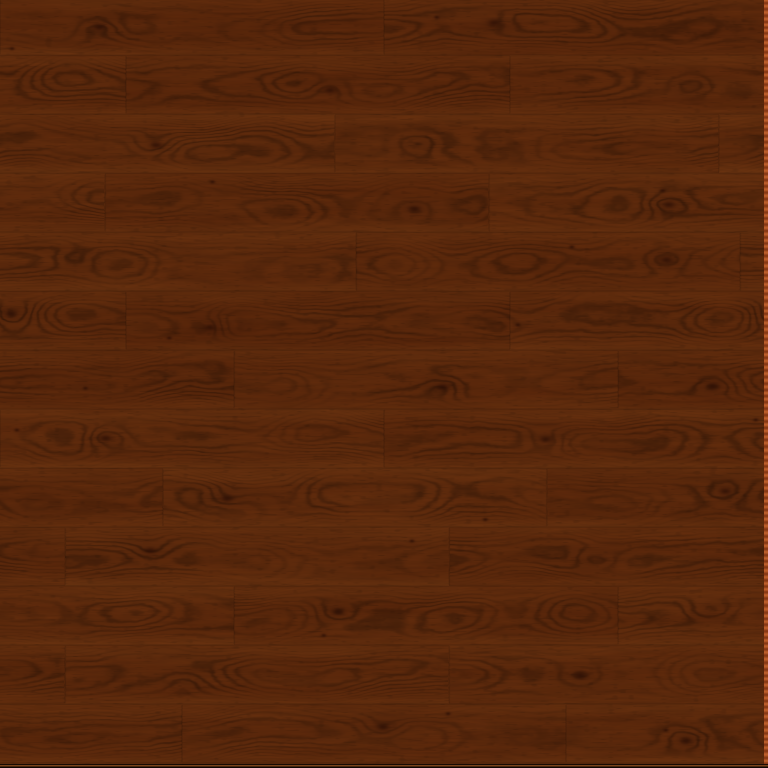
A WebGL 2 fragment shader for this texture:

```glsl
#version 300 es
precision highp float;
uniform vec2 u_resolution;
out vec4 fragColor;

const float ROW_HEIGHT = 0.0768;
const float FLOOR_BASE = 0.0065;
const float PLANK_LENGTH = 0.5;
const vec3 RED_BROWN = vec3(0.322, 0.136, 0.036);
const vec3 WARM_BROWN = vec3(0.378, 0.180, 0.056);
const vec3 KNOT_BROWN = vec3(0.175, 0.060, 0.018);
const vec3 EDGE_ORANGE = vec3(0.74, 0.37, 0.17);
const vec3 EDGE_RUST = vec3(0.53, 0.22, 0.08);

// Joint offset of each row, from the bottom up
const float JOINTS[13] = float[13](0.237, 0.085, 0.305, 0.085, 0.212, 0.0,
    0.305, 0.164, 0.464, 0.137, 0.436, 0.164, 0.0);

float hash(vec2 p) {
    vec3 q = fract(vec3(p.xyx) * 0.1031);
    q += dot(q, q.yzx + 33.33);
    return fract((q.x + q.y) * q.z);
}

float noise(vec2 p) {
    vec2 cell = floor(p), f = fract(p);
    f = f * f * (3.0 - 2.0 * f);
    float low = mix(hash(cell), hash(cell + vec2(1, 0)), f.x);
    float high = mix(hash(cell + vec2(0, 1)), hash(cell + vec2(1, 1)), f.x);
    return mix(low, high, f.y);
}

float fbm(vec2 p) {
    float sum = 0.0, gain = 0.5;
    for (int i = 0; i < 4; i++) {
        sum += gain * noise(p);
        p = p * 2.03 + 17.1;
        gain *= 0.5;
    }
    return sum;
}

// Soft elongated spot with a random place along the plank
float knot(vec2 p, vec2 centre, vec2 size) {
    vec2 d = (p - centre) / size;
    return exp(-dot(d, d));
}

// Growth rings cut lengthwise: long arches and ovals around the heart
float ringHeight(vec2 p, float seed) {
    float heart = 0.3 * (noise(vec2(p.x * 0.7, seed)) - 0.5);
    float across = p.y - heart;
    return 19.0 * across * across
        + 4.5 * noise(vec2(p.x * 0.95 + seed, across * 1.5))
        + 1.1 * fbm(p * vec2(2.2, 5.0) + seed);
}

float ringLines(float height) {
    float wave = 0.5 + 0.5 * cos(6.2832 * height);
    float visible = 1.0 - smoothstep(0.3, 0.85, fwidth(height));
    return mix(0.25, wave * wave, visible);
}

vec3 plankColor(vec2 uv, vec2 p, vec2 id) {
    float seed = 91.0 * hash(id + 3.7);
    float tint = hash(id + 12.3);
    vec2 centre = vec2(0.8 + 4.9 * hash(id + 5.1), 0.3 * hash(id + 8.6) - 0.15);
    float swirl = knot(p, centre, vec2(0.40, 0.20));
    float core = knot(p, centre, vec2(0.10, 0.055)) * step(0.45, hash(id + 21.0));
    vec2 pipCentre = vec2(6.5 * hash(id + 31.0), 0.8 * hash(id + 41.0) - 0.4);
    float pip = knot(p, pipCentre, vec2(0.045, 0.03)) * step(0.4, hash(id + 51.0));

    // Broad tone: reddish heart, paler sapwood towards the long sides
    float streak = fbm(vec2(p.x * 0.55 + seed, p.y * 6.0 + seed));
    float sapwood = smoothstep(0.22, 0.52, abs(p.y + 0.06));
    float lowerBand = smoothstep(-0.25, -0.48, p.y) * hash(id + 61.0);
    float tone = 0.30 + 0.65 * (streak - 0.47) + 0.32 * sapwood
        + 0.35 * lowerBand + 0.28 * (tint - 0.5);
    vec3 color = mix(RED_BROWN, WARM_BROWN, tone);

    // Rings fade out at the sides and come and go along the plank
    float rings = ringLines(ringHeight(p, seed) + 2.4 * swirl);
    float heartwood = 1.0 - smoothstep(0.18, 0.46, abs(p.y));
    float strength = smoothstep(0.25, 0.75, noise(vec2(p.x * 1.1, seed + 7.0)));
    color *= 1.04 - rings * (0.03 + heartwood * (0.06 + 0.13 * strength + 0.10 * swirl));

    // Fine fibres and short pores
    float fibre = fbm(uv * vec2(26.0, 330.0) + seed);
    float pore = noise(uv * vec2(95.0, 470.0) + seed);
    color *= 1.0 + 0.16 * (fibre - 0.47) - 0.09 * smoothstep(0.65, 1.0, pore);
    return mix(color, KNOT_BROWN, clamp(0.65 * core + 0.7 * pip + 0.10 * swirl, 0.0, 0.85));
}

void main() {
    vec2 uv = gl_FragCoord.xy / u_resolution;
    float pixel = 1.0 / u_resolution.y;

    // Thirteen rows of planks, two planks to a row
    float level = (uv.y - FLOOR_BASE) / ROW_HEIGHT;
    float row = floor(level);
    float along = (uv.x - JOINTS[clamp(int(row), 0, 12)]) / PLANK_LENGTH;
    vec2 id = vec2(mod(floor(along), 2.0), row) + 2.0;
    vec2 local = vec2(fract(along), fract(level));
    vec2 p = vec2(local.x * PLANK_LENGTH / ROW_HEIGHT, local.y - 0.5);
    vec3 color = plankColor(uv, p, id);

    // Barely visible joints
    vec2 gap = min(local, 1.0 - local) * vec2(PLANK_LENGTH, ROW_HEIGHT);
    vec2 seam = 1.0 - smoothstep(vec2(0.0), vec2(0.0008 + pixel), gap);
    color *= 1.0 - 0.11 * max(seam.x, seam.y);

    // Striped orange strip on the right, dark and tan lines at the bottom
    float stripes = 0.5 + 0.5 * sin(uv.y * 760.0 + 2.0 * noise(uv.yy * 40.0));
    vec3 strip = mix(EDGE_RUST, EDGE_ORANGE, stripes);
    color = mix(color, strip, smoothstep(-0.5, 0.5, (uv.x - 0.9948) / pixel));
    float border = 1.0 - smoothstep(-0.5, 0.5, (uv.y - 0.0050) / pixel);
    float tan_line = 1.0 - smoothstep(0.0004, 0.0004 + pixel, abs(uv.y - 0.0030));
    color = mix(color, mix(vec3(0.06, 0.025, 0.01), vec3(0.48, 0.27, 0.11), tan_line), border);
    fragColor = vec4(color, 1.0);
}
```
